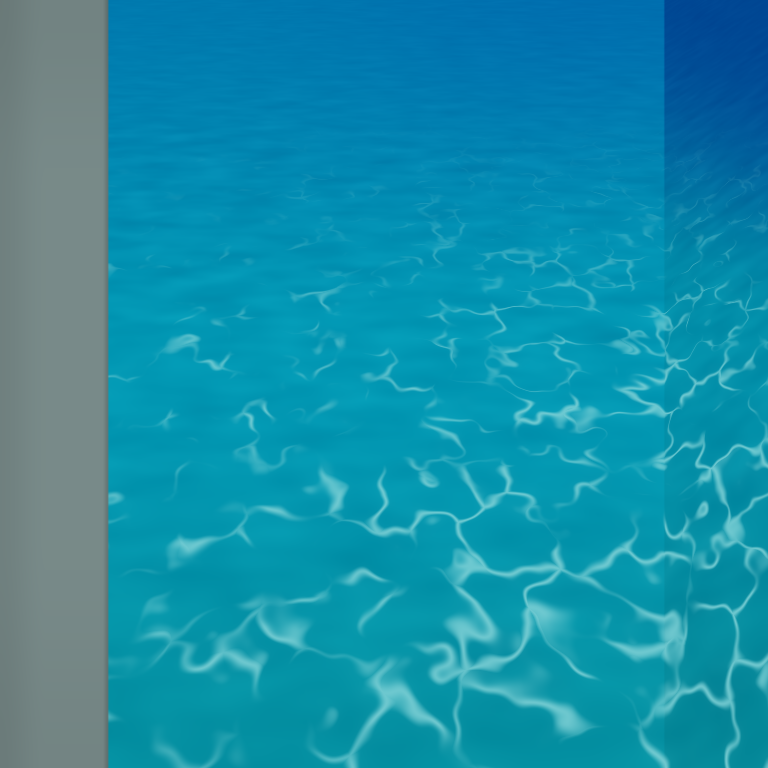
Write a WebGL 1 fragment shader that draws this texture.

```glsl
precision highp float;
// Sunlit pool water with a caustic web, beside a grey wall and a side pane.

uniform vec2 u_resolution;

const float WALL_EDGE = 0.141;
const float SEAM = 0.865;
const float HORIZON = 1.25;
const float CELL_DENSITY = 9.5;
const float WARP = 0.42;
const float SIDE_SQUEEZE = 1.75;
const float SIDE_SLOPE = 0.65;
const vec3 WALL_COLOR = vec3(0.465, 0.535, 0.53);
const vec3 WATER_LOW = vec3(0.015, 0.565, 0.635);
const vec3 WATER_MID = vec3(0.005, 0.595, 0.705);
const vec3 WATER_HIGH = vec3(0.0, 0.475, 0.685);
const vec3 WATER_DEEP = vec3(0.0, 0.27, 0.60);
const vec3 LIGHT_COLOR = vec3(0.50, 0.82, 0.84);

vec2 hash2(vec2 p) {
  p = vec2(dot(p, vec2(127.1, 311.7)), dot(p, vec2(269.5, 183.3)));
  return fract(sin(p) * 43758.55);
}

float cornerSlope(vec2 cell, vec2 offset) {
  return dot(hash2(cell) * 2.0 - 1.0, offset);
}

float gradientNoise(vec2 p) {
  vec2 i = floor(p);
  vec2 f = fract(p);
  vec2 w = f * f * f * (f * (f * 6.0 - 15.0) + 10.0);
  float low = mix(cornerSlope(i, f),
                  cornerSlope(i + vec2(1.0, 0.0), f - vec2(1.0, 0.0)), w.x);
  float high = mix(cornerSlope(i + vec2(0.0, 1.0), f - vec2(0.0, 1.0)),
                   cornerSlope(i + 1.0, f - 1.0), w.x);
  return mix(low, high, w.y);
}

// Difference of the two nearest cell distances: zero on the web lines.
float cellEdge(vec2 p) {
  vec2 i = floor(p);
  vec2 f = fract(p);
  float nearest = 8.0;
  float second = 8.0;
  for (int y = -1; y <= 1; y++) {
    for (int x = -1; x <= 1; x++) {
      vec2 g = vec2(float(x), float(y));
      float d = length(g + 0.1 + 0.8 * hash2(i + g) - f);
      second = min(second, max(nearest, d));
      nearest = min(nearest, d);
    }
  }
  return second - nearest;
}

// Perspective floor coordinates, squeezed and tilted in the side pane.
vec2 floorCoords(vec2 uv, float side) {
  float across = uv.x - SEAM;
  uv.y -= side * across * SIDE_SLOPE;
  uv.x += side * across * (SIDE_SQUEEZE - 1.0);
  float depth = HORIZON - uv.y;
  return CELL_DENSITY * vec2((uv.x - 0.5) / depth, 1.25 / depth);
}

float caustics(vec2 uv, float side) {
  vec2 p = floorCoords(uv, side);
  vec2 bend = vec2(gradientNoise(p * 1.2 + 7.3), gradientNoise(p * 1.2 + 31.7));
  bend += 0.45 * vec2(gradientNoise(p * 2.7 + 3.1), gradientNoise(p * 2.7 + 17.9));
  float edge = cellEdge(p + WARP * 2.0 * bend);

  // Fewer, softer strands on the left; the web breaks up with distance.
  float density = 0.28 * smoothstep(0.15, 0.75, uv.x) - 0.22 * smoothstep(0.15, 0.7, uv.y);
  float patches = gradientNoise(p * 0.85 + 12.4) + 0.5 * gradientNoise(p * 2.1 + 5.6);
  float strands = smoothstep(-0.12, 0.35, patches + density);
  float width = mix(0.20, 0.13, smoothstep(0.2, 0.75, uv.x));
  width *= 0.75 + 0.8 * strands;
  float core = 1.0 - smoothstep(0.0, width, edge);
  float halo = exp(-edge * 6.0);
  float fade = 1.0 - smoothstep(0.45, 0.87, uv.y);
  return fade * strands * (0.72 * core + 0.13 * halo);
}

vec3 waterColor(vec2 uv, float side) {
  vec3 color = mix(WATER_LOW, WATER_MID, smoothstep(0.0, 0.55, uv.y));
  color = mix(color, WATER_HIGH, smoothstep(0.52, 1.05, uv.y));
  float right = smoothstep(0.2, 0.8, uv.x);
  color.g -= 0.045 * right * smoothstep(0.65, 1.0, uv.y);
  float deep = smoothstep(0.64, 1.03, uv.y + 0.4 * (uv.x - SEAM));
  color = mix(color, WATER_DEEP, side * deep * 0.85);
  color *= 1.0 - side * 0.06;

  // Broad flat ripples and faint distant glints.
  vec2 p = floorCoords(uv, side);
  float ripple = gradientNoise(p * vec2(0.7, 1.5) + 2.7);
  ripple += 0.5 * gradientNoise(p * vec2(1.6, 3.2) + 9.2);
  float calm = 1.0 - 0.65 * smoothstep(0.7, 1.0, uv.y);
  return color + ripple * calm * vec3(0.025, 0.055, 0.045);
}

vec3 wallColor(vec2 uv) {
  float shade = 0.94 + 0.07 * smoothstep(0.0, 0.06, uv.x);
  shade -= 0.05 * smoothstep(0.75, 1.0, uv.y) + 0.04 * smoothstep(0.3, 0.0, uv.y);
  shade -= 0.16 * smoothstep(WALL_EDGE - 0.008, WALL_EDGE, uv.x);
  return WALL_COLOR * shade;
}

void main() {
  vec2 uv = gl_FragCoord.xy / u_resolution;
  float soft = max(1.0 / u_resolution.x, 0.0015);
  float side = smoothstep(SEAM - soft, SEAM + soft, uv.x);
  vec3 color = waterColor(uv, side);
  color = mix(color, LIGHT_COLOR, clamp(caustics(uv, side), 0.0, 1.0));
  color = mix(wallColor(uv), color, smoothstep(WALL_EDGE - soft, WALL_EDGE + soft, uv.x));
  gl_FragColor = vec4(color, 1.0);
}
```
